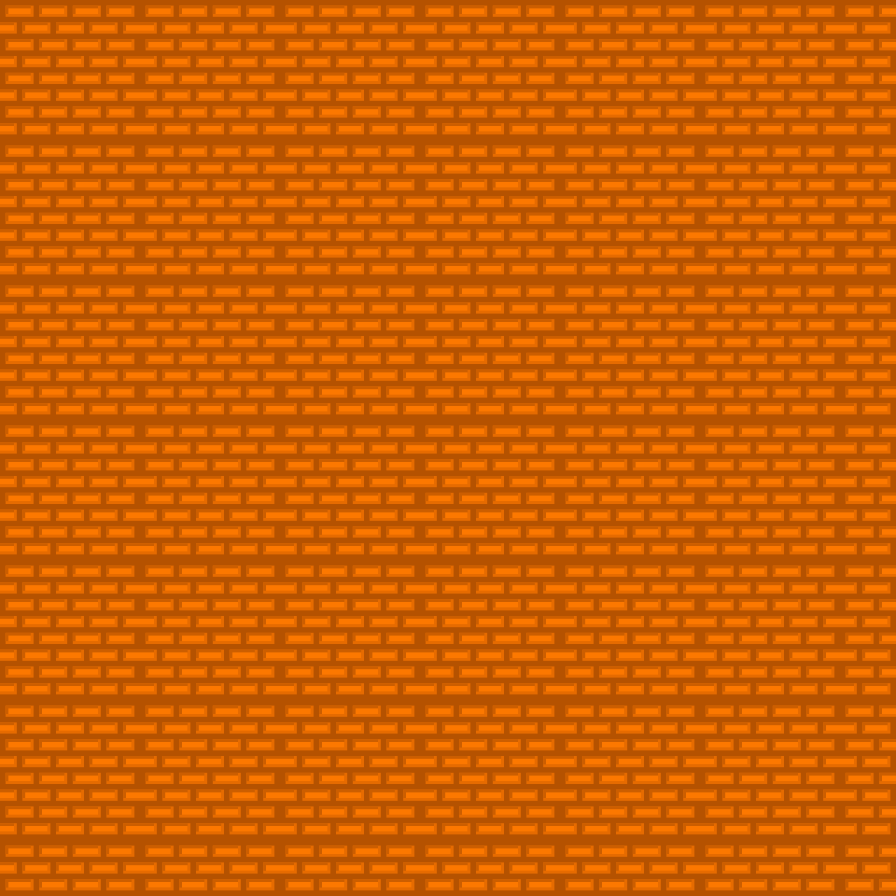
A Shadertoy shader for this texture:

```glsl
// Orange brick wall: a square tile of 50 units, repeated 6.4 times each way from the top left.
// Each tile holds eight rows of four bevelled bricks; every second row is shifted half a
// brick and ends in a longer brick. Bricks are nested rectangles with smoothed edges.

const float CANVAS_UNITS = 320.0;
const float TILE = 50.0;
const vec2 PITCH = vec2(12.0, 6.0);       // brick spacing, joint included
const vec2 BRICK = vec2(10.0, 4.0);
const vec2 LAST_CELL = vec2(3.0, 7.0);    // last column and row of a tile
const float BEVEL = 1.0;

const vec3 MORTAR = vec3(0.71, 0.32, 0.00);
const vec3 SHADE  = vec3(0.80, 0.37, 0.00);
const vec3 RIM    = vec3(0.90, 0.42, 0.00);
const vec3 FACE   = vec3(0.99, 0.47, 0.00);

// Coverage of the rectangle lo..hi, softened over one pixel
float rectangle(vec2 p, vec2 lo, vec2 hi, float pixel) {
    vec2 c = clamp((p - lo) / pixel + 0.5, 0.0, 1.0)
           * clamp((hi - p) / pixel + 0.5, 0.0, 1.0);
    return c.x * c.y;
}

// Bevelled brick: shaded top and left, lighter bottom and right
vec3 brickColor(vec2 p, vec2 lo, vec2 hi, float pixel) {
    vec3 color = mix(MORTAR, RIM, rectangle(p, lo, hi, pixel));
    color = mix(color, SHADE, rectangle(p, lo, hi - BEVEL, pixel));
    return mix(color, FACE, rectangle(p, lo + BEVEL, hi - BEVEL, pixel));
}

// Wall colour at p, in units from the top left with y pointing down
vec3 wall(vec2 p, float pixel) {
    // Cell borders run along the middle of the joints
    vec2 q = mod(p - 1.0, TILE);
    float row = min(floor(q.y / PITCH.y), LAST_CELL.y);
    float shifted = mod(row, 2.0);
    q.x = mod(q.x - shifted * 0.5 * PITCH.x, TILE);
    float column = min(floor(q.x / PITCH.x), LAST_CELL.x);

    // The last brick of a shifted row fills the spare width of the tile
    float extra = shifted * step(LAST_CELL.x, column) * (TILE - 4.0 * PITCH.x);
    vec2 lo = vec2(column, row) * PITCH + 1.0;
    return brickColor(q, lo, lo + BRICK + vec2(extra, 0.0), pixel);
}

void mainImage(out vec4 fragColor, in vec2 fragCoord) {
    float pixel = CANVAS_UNITS / iResolution.y;
    vec2 p = vec2(fragCoord.x, iResolution.y - fragCoord.y) * pixel;
    fragColor = vec4(wall(p, pixel), 1.0);
}
```
